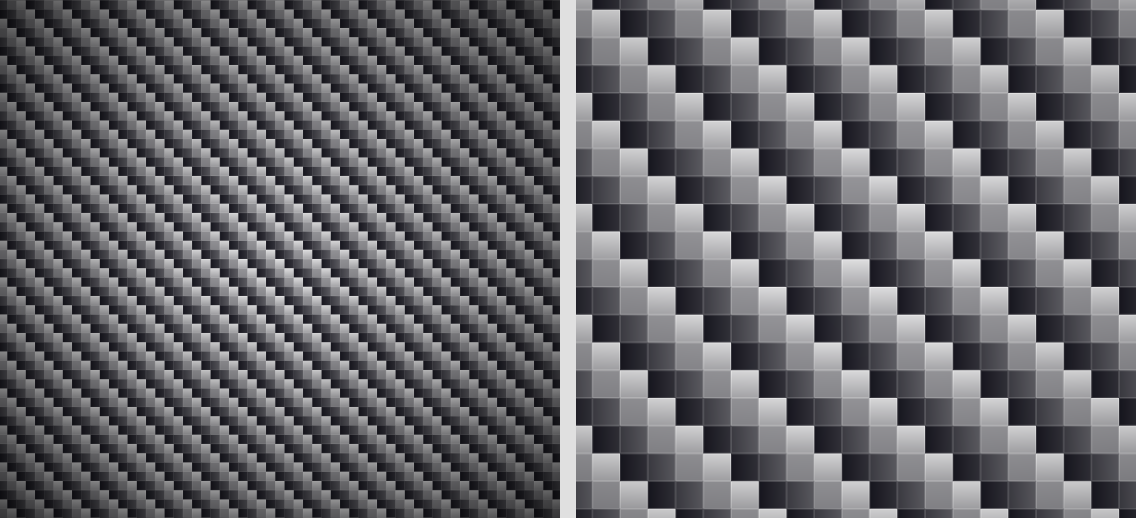
Left, the full canvas; right, a detail of the centre.
A Shadertoy shader for this pattern:

```glsl
// Carbon-fibre twill: square cells in a four-step diagonal weave, where pale
// vertical tows pass over dark horizontal ones. Each cell carries a gradient
// and a hairline rim; a radial falloff lights the centre of the sheet.

// Colour of the weave; p is in cells, x to the right and y downward.
vec3 weave(vec2 p) {
    vec2 cell = floor(p);
    vec2 f = fract(p);
    float phase = mod(cell.x - cell.y, 4.0);

    // Two steps of the dark tow run across, two of the pale tow run down.
    float tone;
    if (phase < 0.5)      tone = mix(0.59, 0.54, f.y);
    else if (phase < 1.5) tone = mix(0.87, 0.66, f.y);
    else if (phase < 2.5) tone = mix(0.09, 0.20, f.x);
    else                  tone = mix(0.24, 0.37, f.x);

    // Hairline rim between cells.
    vec2 edge = min(f, 1.0 - f);
    float rim = 1.0 - step(0.035, min(edge.x, edge.y));
    tone += 0.13 * rim * (1.0 - 0.6 * tone);

    // Cool tint, strongest in the shadows.
    return vec3(tone) + vec3(0.0, -0.003, 0.035) * (1.0 - tone);
}

void mainImage(out vec4 fragColor, in vec2 fragCoord) {
    const int SAMPLES = 4;
    float cellsPerPixel = 60.6 / iResolution.x;

    // Average a grid of samples to smooth cell edges and rims.
    vec3 color = vec3(0.0);
    for (int j = 0; j < SAMPLES; j++) {
        for (int i = 0; i < SAMPLES; i++) {
            vec2 offset = (vec2(i, j) + 0.5) / float(SAMPLES) - 0.5;
            vec2 pos = fragCoord + offset;
            pos.y = iResolution.y - pos.y;
            color += weave(pos * cellsPerPixel - vec2(0.79, 0.04));
        }
    }
    color /= float(SAMPLES * SAMPLES);

    // Radial light falloff toward the corners.
    float radius = length(2.0 * fragCoord / iResolution.xy - 1.0);
    color *= 1.0 - 0.36 * pow(radius, 1.5);

    fragColor = vec4(clamp(color, 0.0, 1.0), 1.0);
}
```
